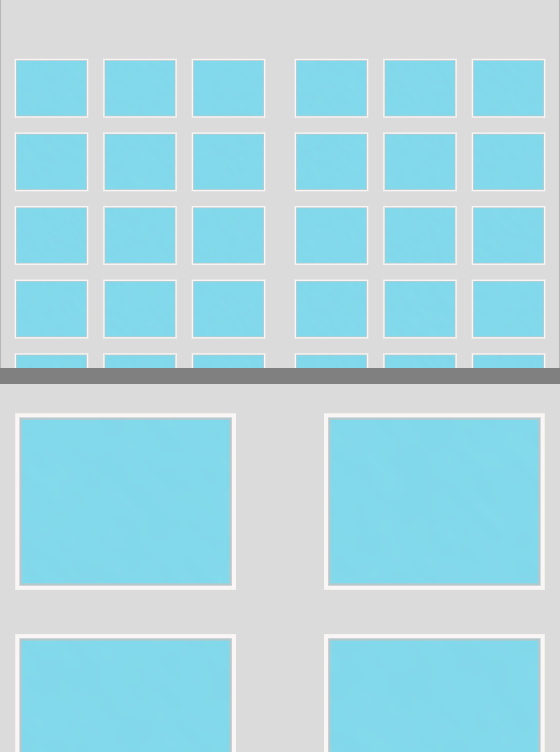
Top: the whole. Bottom: its middle third, enlarged.
This pattern is drawn by a Shadertoy shader. Its source:

```glsl
const float CANVAS_HEIGHT = 0.6589;             // all lengths are in canvas widths
const float BAY_WIDTH = 0.5;                    // one group of three columns
const vec2 PITCH = vec2(0.1581, 0.1318);
const vec2 HALF_WINDOW = vec2(0.0657, 0.0527);
const float FIRST_ROW = 0.1580;                 // centre of the top row, from the top
const float FRAME_WIDTH = 0.0025;
const float RIM_WIDTH = 0.0014;
const float SEAM_WIDTH = 0.0015;

const vec3 WALL = vec3(0.860);
const vec3 FRAME = vec3(0.975, 0.965, 0.960);
const vec3 RIM = vec3(0.715, 0.785, 0.800);
const vec3 GLASS = vec3(0.510, 0.850, 0.920);
const vec3 SEAM = vec3(0.680);

float hash(vec2 p) {
    vec3 q = fract(vec3(p.xyx) * 0.1031);
    q += dot(q, q.yzx + 33.33);
    return fract((q.x + q.y) * q.z);
}

float valueNoise(vec2 p) {
    vec2 cell = floor(p);
    vec2 f = fract(p);
    f = f * f * (3.0 - 2.0 * f);
    float low = mix(hash(cell), hash(cell + vec2(1, 0)), f.x);
    float high = mix(hash(cell + vec2(0, 1)), hash(cell + vec2(1, 1)), f.x);
    return mix(low, high, f.y);
}

// Square-cornered distance to a rectangle
float boxDistance(vec2 p, vec2 halfSize) {
    vec2 d = abs(p) - halfSize;
    return max(d.x, d.y);
}

float coverage(float distance, float pixel) {
    return clamp(0.5 - distance / pixel, 0.0, 1.0);
}

// Offset from the nearest window centre; nothing sits above the first row
vec2 windowOffset(vec2 p) {
    vec2 q = vec2(mod(p.x, BAY_WIDTH) - 0.5 * BAY_WIDTH, p.y - FIRST_ROW);
    vec2 index = round(q / PITCH);
    index = vec2(clamp(index.x, -1.0, 1.0), max(index.y, 0.0));
    return q - index * PITCH;
}

// Faint diagonal sheen
vec3 glassColor(vec2 p) {
    vec2 slanted = vec2(p.x + p.y, p.x - p.y);
    float sheen = valueNoise(slanted * vec2(45.0, 110.0)) - 0.5;
    return GLASS + 0.008 * sheen;
}

void mainImage(out vec4 fragColor, in vec2 fragCoord) {
    vec2 uv = fragCoord / iResolution.xy;
    vec2 p = vec2(uv.x, (1.0 - uv.y) * CANVAS_HEIGHT);
    float pixel = 1.0 / iResolution.x;

    // Wall with a seam at each side
    float sideDistance = min(p.x, 1.0 - p.x);
    vec3 color = mix(WALL, SEAM, coverage(sideDistance - SEAM_WIDTH, pixel));

    // Window layers from outside in
    float d = boxDistance(windowOffset(p), HALF_WINDOW);
    color = mix(color, FRAME, coverage(d, pixel));
    color = mix(color, RIM, coverage(d + FRAME_WIDTH, pixel));
    color = mix(color, glassColor(p), coverage(d + FRAME_WIDTH + RIM_WIDTH, pixel));

    fragColor = vec4(color, 1.0);
}
```
